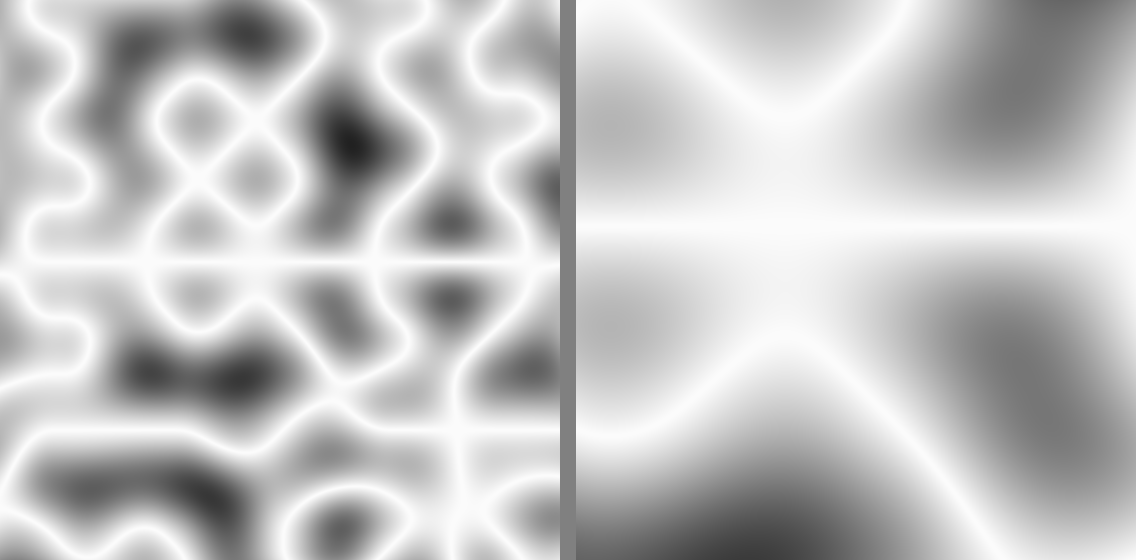
Left: the whole. Right: its middle third, enlarged.
Write a WebGL 1 fragment shader that draws this pattern.

```glsl
precision highp float;

// Ridged gradient noise: soft white ridges wind between dark, blurred hollows.
// Lattice gradients are limited to a few directions, mostly vertical, so the
// zero contours run into long level lines joined by rounded bends.

uniform vec2 u_resolution;

const float CELLS_PER_CANVAS = 5.0;
const vec2 LATTICE_OFFSET = vec2(0.47, 0.84);
const float RIDGE_WHITE = 0.985;   // brightness on a ridge
const float HOLLOW_DEPTH = 1.07;   // darkening per unit of noise
const float RIDGE_SOFTNESS = 0.012;

float hash(vec2 cell, float seed) {
    return fract(sin(dot(cell, vec2(127.1, 311.7)) + seed * 74.7) * 43758.5453);
}

float randomSign(vec2 cell, float seed) {
    return hash(cell, seed) < 0.5 ? -1.0 : 1.0;
}

// Half vertical (short or long), a few horizontal, the rest diagonal.
vec2 latticeGradient(vec2 cell) {
    float kind = hash(cell, 1.0);
    vec2 signs = vec2(randomSign(cell, 2.0), randomSign(cell, 3.0));
    if (kind < 0.25) return vec2(0.0, signs.y);
    if (kind < 0.50) return vec2(0.0, 1.5 * signs.y);
    if (kind < 0.60) return vec2(1.2 * signs.x, 0.0);
    return signs;
}

float cornerRamp(vec2 cell, vec2 local, vec2 corner) {
    return dot(latticeGradient(cell + corner), local - corner);
}

vec2 quinticFade(vec2 t) {
    return t * t * t * (t * (t * 6.0 - 15.0) + 10.0);
}

float gradientNoise(vec2 p) {
    vec2 cell = floor(p);
    vec2 local = p - cell;
    vec2 blend = quinticFade(local);
    float lower = mix(cornerRamp(cell, local, vec2(0.0, 0.0)),
                      cornerRamp(cell, local, vec2(1.0, 0.0)), blend.x);
    float upper = mix(cornerRamp(cell, local, vec2(0.0, 1.0)),
                      cornerRamp(cell, local, vec2(1.0, 1.0)), blend.x);
    return mix(lower, upper, blend.y);
}

// Absolute value with a slightly rounded crease.
float softAbs(float value, float softness) {
    return sqrt(value * value + softness * softness) - softness;
}

void main() {
    vec2 canvas = gl_FragCoord.xy / u_resolution.y;
    float height = gradientNoise(canvas * CELLS_PER_CANVAS + LATTICE_OFFSET);
    float gray = RIDGE_WHITE - HOLLOW_DEPTH * softAbs(height, RIDGE_SOFTNESS);
    gl_FragColor = vec4(vec3(clamp(gray, 0.0, 1.0)), 1.0);
}
```
